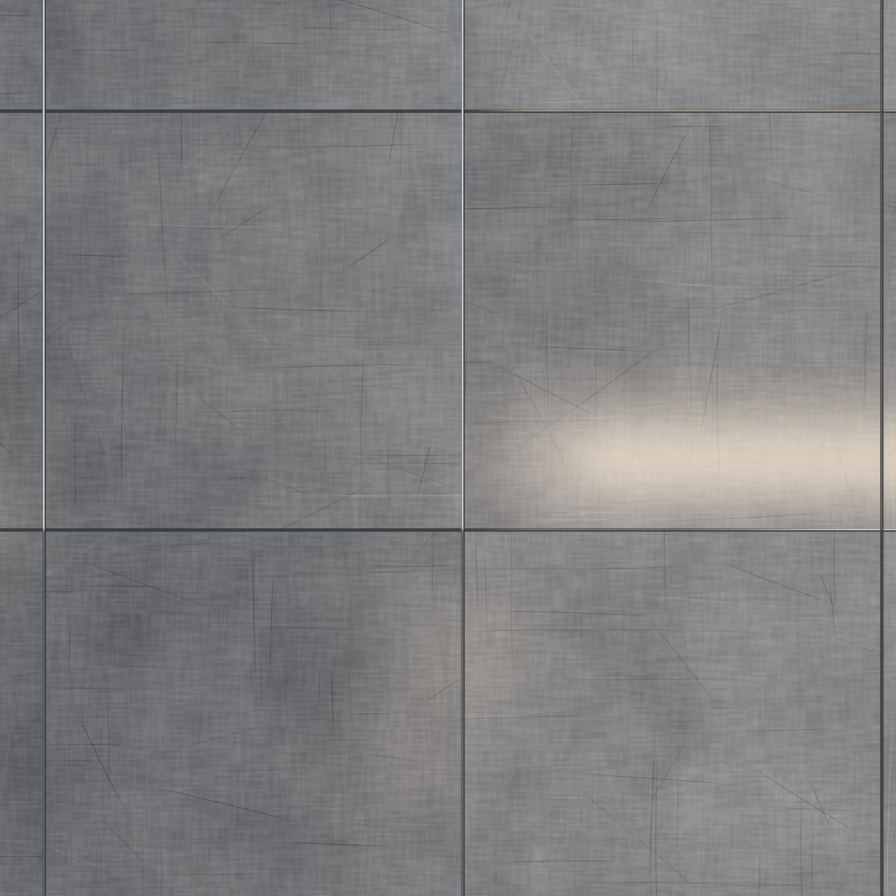
Write a Shadertoy shader that draws this texture.

```glsl
// Brushed grey metal panels on a square grid with thin bevelled seams.
// Each panel gets its own cloudy wear, woven grain and random hairline scratches;
// a warm pool of light is reflected across the right-hand panels.

const float PITCH = 0.4674;               // panel size
const vec2 ORIGIN = vec2(0.0488, 0.4085); // one seam crossing
const float GROOVE = 0.0019;              // half width of dark groove
const float BEVEL = 0.0010;               // half width of bright edge
const int SCRATCHES = 44;                 // per panel
const float SCRATCH_WIDTH = 0.0005;
const float GRAIN = 0.075;
const vec3 STEEL_DARK = vec3(0.375, 0.382, 0.395);
const vec3 STEEL_LIGHT = vec3(0.565, 0.565, 0.568);
const vec3 GROOVE_COLOR = vec3(0.19, 0.21, 0.22);
const vec3 COOL_EDGE = vec3(0.82, 0.86, 0.89);
const vec3 WARM_EDGE = vec3(0.78, 0.69, 0.61);
const vec3 GLOW_COLOR = vec3(0.85, 0.805, 0.75);
const vec3 WARM_TINT = vec3(0.64, 0.61, 0.585);

float hash(vec2 p) {
    return fract(sin(dot(p, vec2(127.1, 311.7))) * 43758.5453);
}

float noise(vec2 p) {
    vec2 i = floor(p), f = fract(p);
    f = f * f * (3.0 - 2.0 * f);
    return mix(mix(hash(i), hash(i + vec2(1, 0)), f.x),
               mix(hash(i + vec2(0, 1)), hash(i + vec2(1, 1)), f.x), f.y);
}

float fbm(vec2 p) {
    float sum = 0.0, amp = 0.5;
    for (int i = 0; i < 5; i++) {
        sum += amp * noise(p);
        p = mat2(1.6, 1.2, -1.2, 1.6) * p + 7.3;
        amp *= 0.5;
    }
    return sum;
}

float band(float d, float halfWidth, float px) {
    return 1.0 - smoothstep(halfWidth - px, halfWidth + px, abs(d));
}

float pool(vec2 p, vec2 center, vec2 radius) {
    vec2 q = (p - center) / radius;
    return exp(-dot(q, q));
}

// Signed brightness of the hairlines: mostly axis aligned, some long diagonals
float scratches(vec2 p, vec2 cell, float px) {
    float sum = 0.0;
    for (int i = 0; i < SCRATCHES; i++) {
        vec2 seed = cell * 17.0 + vec2(float(i) * 1.37, 4.1);
        vec2 center = vec2(hash(seed), hash(seed + 2.3)) * PITCH;
        float kind = hash(seed + 5.7);
        float angle = (hash(seed + 8.9) - 0.5) * 0.03;
        if (kind > 0.38) angle += 1.5708;
        if (kind > 0.68) angle = hash(seed + 3.1) * 3.1416;
        float halfLength = mix(0.02, 0.13, hash(seed + 6.6));
        vec2 dir = vec2(cos(angle), sin(angle));
        vec2 q = p - center;
        float along = dot(q, dir);
        float across = dot(q, vec2(-dir.y, dir.x));
        across += 0.0015 * sin(along * 18.0 + kind * 40.0);
        float fade = 1.0 - smoothstep(0.4, 1.0, abs(along) / halfLength);
        float line = 1.0 - smoothstep(0.0, SCRATCH_WIDTH + px, abs(across));
        float tone = hash(seed + 1.9) < 0.78 ? -0.085 : 0.05;
        sum += tone * line * fade * (0.4 + 0.6 * hash(seed + 9.2));
    }
    return sum;
}

void mainImage(out vec4 fragColor, in vec2 fragCoord) {
    vec2 uv = fragCoord / iResolution.xy;
    float px = 0.7 / iResolution.y;
    vec2 grid = (uv - ORIGIN) / PITCH;
    vec2 cell = floor(grid);
    vec2 local = fract(grid) * PITCH;
    vec2 wearPos = uv + cell * 3.71;

    // Cloudy steel, lighter to the right
    float tone = 0.30 + 0.46 * smoothstep(0.15, 0.75, uv.x);
    tone += 0.75 * (fbm(wearPos * 5.0) - 0.48) + 0.45 * (fbm(wearPos * 19.0) - 0.48);
    tone += 0.06 * (hash(cell + 0.5) - 0.5);
    tone += 0.22 * pool(uv, vec2(0.75, 0.98), vec2(0.25, 0.15));
    vec3 color = mix(STEEL_DARK, STEEL_LIGHT, clamp(tone, -0.1, 1.15));

    // Reflected light: a rounded bar cut by the seam, plus faint warm pools
    float above = smoothstep(ORIGIN.y - 0.004, ORIGIN.y + 0.004, uv.y);
    float reach = length(vec2(max(0.70 - uv.x, 0.0) * 0.55, uv.y - 0.487));
    float glow = exp(-pow(reach / 0.062, 2.0)) * mix(0.1, 0.97, above);
    float warm = 0.4 * exp(-pow(reach / 0.14, 2.0))
               + 0.5 * pool(uv, vec2(0.53, 0.27), vec2(0.09, 0.08))
               + 0.4 * pool(uv, vec2(0.46, 0.14), vec2(0.08, 0.10))
               + 0.25 * pool(uv, vec2(0.0, 0.46), vec2(0.06, 0.12));
    color = mix(color, WARM_TINT, min(warm, 0.7));
    color = mix(color, GLOW_COLOR, glow);

    // Woven grain and scratches, softened under the glow
    float weave = noise(wearPos * vec2(45.0, 390.0)) + 0.7 * noise(wearPos * vec2(390.0, 45.0)) - 0.85;
    float speck = noise(wearPos * 240.0) - 0.5;
    float marks = GRAIN * (weave * 0.65 + speck * 0.3) + scratches(local, cell, px);
    color += marks * (1.0 - 0.6 * glow);

    // Seams: dark groove with an edge highlight that varies along the wall
    vec2 seam = floor(grid + 0.5);
    vec2 d = (fract(grid + 0.5) - 0.5) * PITCH;
    float rightSide = smoothstep(0.51, 0.60, uv.x);
    float bright = mix(0.25, 0.95, above) * (seam.x > 1.5 ? 0.25 : 1.0);
    float lit = rightSide * (seam.y > 0.5 ? 0.75 : 0.3 + 0.6 * smoothstep(0.75, 0.97, uv.x));
    color = mix(color, GROOVE_COLOR, 0.85 * band(d.y, GROOVE, px));
    color = mix(color, seam.y > 0.5 ? WARM_EDGE : COOL_EDGE, lit * band(d.y - 0.0007, BEVEL, px));
    color = mix(color, GROOVE_COLOR, 0.85 * band(d.x - 0.0006, GROOVE, px));
    color = mix(color, seam.x > 1.5 ? WARM_EDGE : COOL_EDGE, bright * band(d.x, BEVEL, px));

    fragColor = vec4(clamp(color, 0.0, 1.0), 1.0);
}
```
